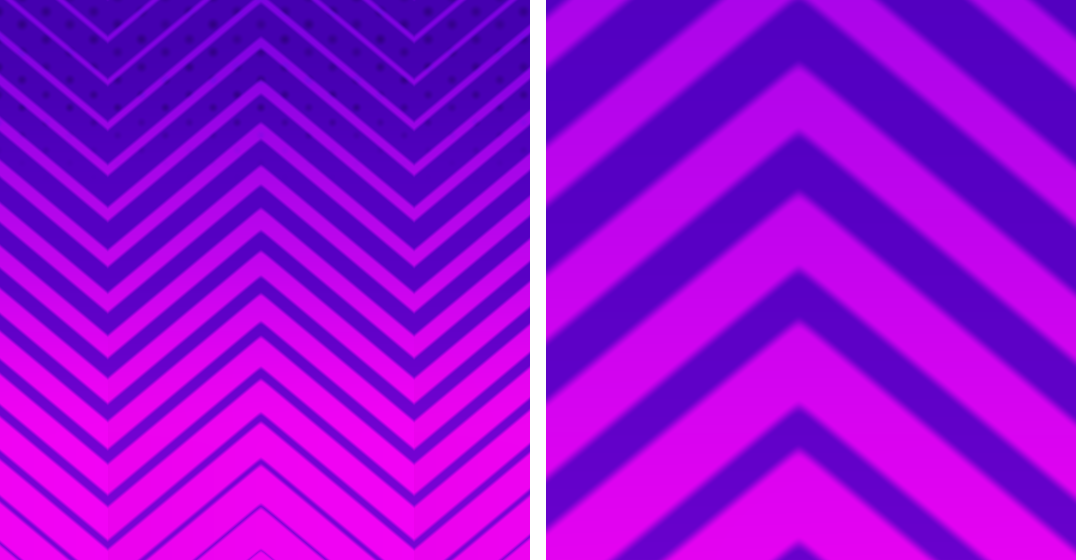
Left: the whole. Right: its middle third, enlarged.
Write a Shadertoy shader that draws this pattern.

```glsl
// Neon chevrons: magenta zigzag bands that thicken down a violet ground.
// Band tops and bottoms step at slightly different pitches, so the bands swell;
// a staggered halftone of soft dots fades out below the top edge.

float hash(vec2 p) {
    return fract(sin(dot(p, vec2(127.1, 311.7))) * 43758.5);
}

// Signed distance to band k, positive inside; v is the height along the fold
float bandDistance(float v, float k) {
    float top = 0.0651 + 0.0764 * k;
    float bottom = max(0.0853 + 0.0814 * k, top + 0.0115);
    return min(v - top, bottom - v) / 1.303;
}

// One lattice of soft dots that shrink and fade downward
float dotLattice(vec2 p, vec2 origin) {
    vec2 pitch = vec2(0.0853, 0.0495);
    vec2 cell = round((p - origin) / pitch);
    vec2 center = origin + cell * pitch;
    float radius = mix(0.0145, 0.010, smoothstep(0.0, 0.3, center.y));
    float strength = 1.0 - smoothstep(0.14, 0.34, center.y);
    strength *= 0.6 + 0.4 * hash(cell + origin * 10.0);
    return strength * (1.0 - smoothstep(0.0, radius, length(p - center)));
}

void mainImage(out vec4 fragColor, in vec2 fragCoord) {
    // Canvas heights, y measured down from the top
    vec2 p = vec2(fragCoord.x, iResolution.y - fragCoord.y) / iResolution.y;
    float soft = max(0.0038, 0.8 / iResolution.y);

    // Zigzag fold: slightly rounded peaks at the middle, valleys half a period away
    float fold = abs(fract((p.x - 0.466) / 0.547 + 0.5) - 0.5) * 0.547;
    fold = sqrt(fold * fold + 0.000006);
    float v = p.y - 0.836 * fold;
    float k = floor((v - 0.0651) / 0.0764);
    float d = max(bandDistance(v, k), bandDistance(v, k + 1.0));
    float band = smoothstep(-soft, soft, d);

    // Vertical gradients of the ground and of the bands
    vec3 ground = mix(vec3(0.27, 0.0, 0.69), vec3(0.33, 0.0, 0.76), smoothstep(0.05, 0.4, p.y));
    ground = mix(ground, vec3(0.47, 0.01, 0.83), smoothstep(0.36, 0.92, p.y));
    vec3 neon = mix(vec3(0.49, 0.01, 0.88), vec3(0.69, 0.02, 0.92), smoothstep(0.0, 0.42, p.y));
    neon = mix(neon, vec3(0.95, 0.01, 0.96), smoothstep(0.3, 0.8, p.y));

    // Faint shading step at each valley in the lower half
    float panel = fract((p.x - 0.1925) / 0.547);
    neon *= 1.0 - 0.03 * (1.0 - panel) * smoothstep(0.5, 0.8, p.y);

    // Halftone: dark on the ground, bluish on the bands
    float dots = max(dotLattice(p, vec2(0.466, 0.0436)), dotLattice(p, vec2(0.5087, 0.0208)));
    ground = mix(ground, vec3(0.17, 0.0, 0.48), 0.8 * dots);
    neon = mix(neon, vec3(0.38, 0.06, 0.88), 0.65 * dots);

    fragColor = vec4(mix(ground, neon, band), 1.0);
}
```
